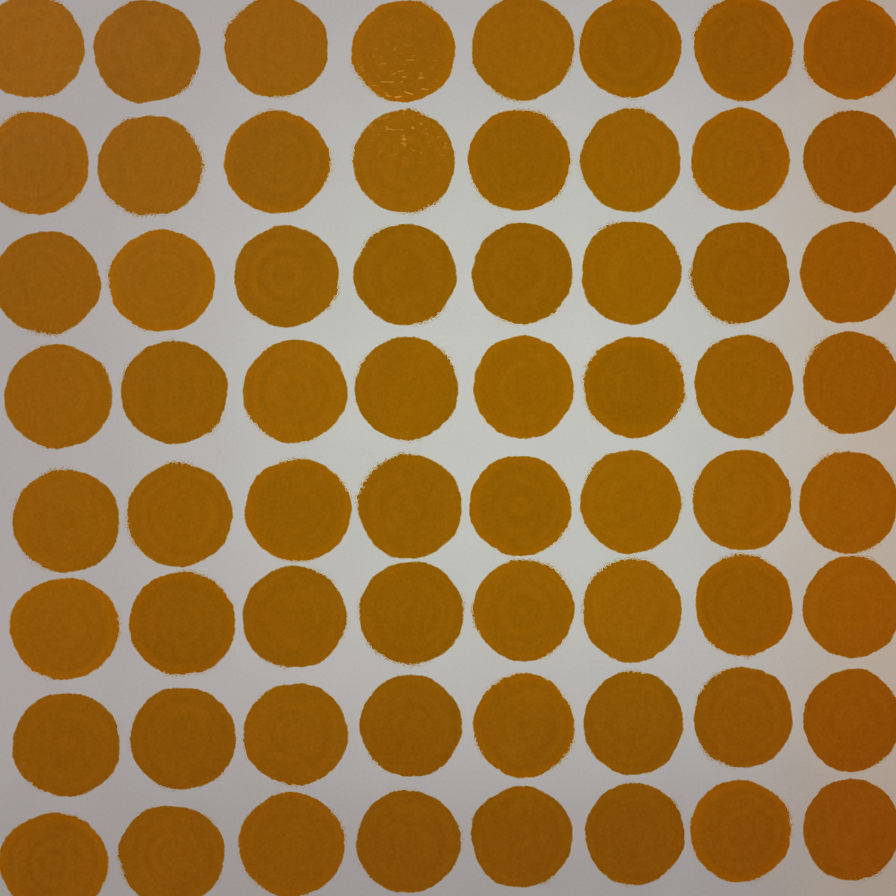
Give the GLSL for this pattern, as a WebGL 2 fragment shader.

```glsl
#version 300 es
precision highp float;
// Eight by eight hand-painted ochre discs on pale, unevenly lit board.
// Each disc is a noisy ellipse on a drifting grid, found by searching the
// nearby cells; gradient noise adds dry brush edges, smears and grain.
uniform vec2 u_resolution;
out vec4 fragColor;

vec2 hash2(vec2 p) {
    vec3 a = fract(p.xyx * vec3(0.1031, 0.1030, 0.0973));
    a += dot(a, a.yzx + 33.33);
    return fract((a.xx + a.yz) * a.zy);
}

float cornerSlope(vec2 cell, vec2 offset) {
    return dot(hash2(cell + 50.0) * 2.0 - 1.0, offset);
}

float gradientNoise(vec2 p) {
    vec2 i = floor(p), f = p - i;
    vec2 w = f * f * f * (f * (f * 6.0 - 15.0) + 10.0);
    vec2 e = vec2(1.0, 0.0);
    return mix(mix(cornerSlope(i, f), cornerSlope(i + e, f - e), w.x),
               mix(cornerSlope(i + e.yx, f - e.yx), cornerSlope(i + 1.0, f - 1.0), w.x), w.y);
}

// Disc centre: the rows tilt and the upper left columns lean outward.
vec2 discCentre(vec2 id) {
    float c = id.x, r = id.y;
    float lean = exp(-0.3 * (c - 0.6) * (c - 0.6));
    float x = 0.56 + c - 0.0055 * c * c;
    x -= lean * (0.31 * (1.0 - smoothstep(0.0, 4.0, r)) + 0.09 * step(6.5, r));
    float y = 0.42 + r * (0.995 - 0.011 * c + 0.0008 * c * c);
    y += 0.045 * exp(-4.0 * (r - 4.0) * (r - 4.0));
    return vec2(x, y) + (hash2(id + 7.0) - 0.5) * 0.04;
}

void main() {
    vec2 uv = gl_FragCoord.xy / u_resolution;
    vec2 q = vec2(uv.x, 1.0 - uv.y) * 7.68;
    float soft = max(7.68 / u_resolution.y, 0.01);
    float grain = gradientNoise(q * 38.0);
    float mottling = gradientNoise(q * 13.0);

    // Nearest disc: signed distance, edge roughness and identity.
    float edge = 9.0, rough = 0.0;
    vec2 nearestId = vec2(0.0), local = vec2(0.0);
    vec2 guess = floor(q / 0.96);
    for (int j = -1; j <= 1; j++) {
        for (int i = -1; i <= 1; i++) {
            vec2 id = guess + vec2(i, j);
            if (any(lessThan(id, vec2(0.0))) || any(greaterThan(id, vec2(7.0)))) continue;
            vec2 d = q - discCentre(id);
            vec2 radius = vec2(0.46 - 0.006 * id.x, 0.437) + (hash2(id + 3.0) - 0.5) * 0.012;
            vec2 dir = d / max(length(d), 0.001);
            float dist = (length(d / radius) - 1.0) * 0.435;
            dist += 0.028 * gradientNoise(dir * 1.6 + id * 17.3);
            if (dist < edge) {
                edge = dist;
                rough = smoothstep(0.0, 0.4, gradientNoise(dir * 1.1 + id * 31.7 + 9.0));
                nearestId = id;
                local = d;
            }
        }
    }
    edge += 0.012 * mottling + (0.006 + 0.022 * rough) * grain;

    // Board: greenish white glow fading to mauve grey, warmer at the right.
    vec2 fromGlow = (uv - vec2(0.57, 0.57)) * vec2(1.0, 0.95);
    float shade = smoothstep(0.08, 0.62, length(fromGlow));
    vec3 board = mix(vec3(0.76, 0.765, 0.74), vec3(0.665, 0.64, 0.635), shade);
    board += vec3(0.03, -0.005, -0.05) * smoothstep(0.78, 1.0, uv.x);
    board -= 0.05 * (1.0 - smoothstep(0.0, 0.25, uv.y));
    board += 0.012 * gradientNoise(q * 2.5) + 0.012 * grain;

    // Paint: golden centre, hazy upper left, redder right, darker bottom.
    vec3 paint = mix(vec3(0.575, 0.37, 0.015), vec3(0.555, 0.335, 0.035), shade);
    float haze = (1.0 - smoothstep(0.0, 0.7, uv.x)) * smoothstep(0.35, 1.0, uv.y);
    paint += vec3(0.025, 0.025, 0.055) * haze;
    paint += vec3(0.015, -0.025, -0.005) * smoothstep(0.7, 1.0, uv.x);
    paint -= vec3(0.045, 0.035, 0.0) * (1.0 - smoothstep(0.0, 0.4, uv.y));
    vec2 tint = hash2(nearestId + 21.0) - 0.5;
    paint += vec3(0.03, 0.02, 0.005) * tint.x;

    // Curved brush smears, grain and a warmer rim on some discs.
    float smear = gradientNoise(vec2(length(local) * 16.0, local.x * 3.0 + local.y) + nearestId * 9.1);
    paint += vec3(0.03, 0.018, 0.004) * smear + 0.022 * grain + 0.012 * mottling;
    float rim = smoothstep(-0.09, -0.03, edge) * smoothstep(0.0, 0.4, tint.y);
    paint += vec3(0.03, 0.008, -0.015) * rim;

    // Faint glossy scuffs on two upper discs.
    float gloss = exp(-9.0 * dot(q - vec2(3.42, 0.74), q - vec2(3.42, 0.74)))
                + exp(-12.0 * dot(q - vec2(3.55, 1.1), q - vec2(3.55, 1.1)));
    paint += 0.12 * gloss * smoothstep(0.15, 0.45, gradientNoise(q * vec2(14.0, 32.0)));

    // Solid coverage plus dry bristle flecks just past the rough edges.
    float cover = 1.0 - smoothstep(-soft, soft, edge);
    float flecks = rough * (1.0 - smoothstep(0.0, 0.05, edge)) * smoothstep(0.0, 0.35, grain + 0.1);
    vec3 color = mix(board, paint, max(cover, 0.6 * flecks));
    fragColor = vec4(clamp(color, 0.0, 1.0), 1.0);
}
```
